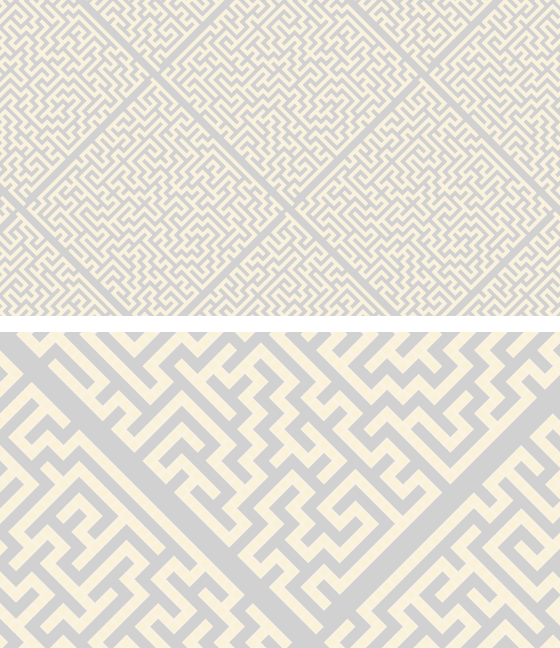
Top, the full canvas; bottom, a detail of the centre.
Write a Shadertoy shader that draws this pattern.

```glsl
// Diamond tiles of a winding cream maze on grey, parted by wide diagonal bands.
// A random depth-first walk over bit-packed cells carves one maze, which is
// repeated on a grid turned by 45 degrees.

#define PERIOD 0.8495               // diamond diagonal, in canvas heights
#define CROSSING vec2(0.491, 0.764) // one crossing of the bands
#define CELLS 25                    // maze cells along a tile side, at most 30
#define BLOCKS (2 * CELLS + 1)      // wall and corridor blocks along a side
#define SEED 37u
#define DOT_SIZE 0.66               // tinted square, in blocks
#define SAMPLES 3
#define GREY vec3(0.82, 0.82, 0.82)
#define CREAM vec3(0.98, 0.95, 0.885)
#define TINT vec3(0.98, 0.95, 0.845)

uint visited[CELLS + 2];               // one bit per cell, with a closed border
uint wayBack[CELLS * CELLS / 16 + 1];  // two bits per cell: side of its parent

uint scramble(uint v) {
    v = (v ^ (v >> 7)) * 40503u;
    v = (v ^ (v >> 9)) * 60493u;
    v ^= v >> 13;
    return v >> 8;
}

// 0 east, 1 north, 2 west, 3 south
ivec2 direction(int side) {
    return (side & 1) == 0 ? ivec2(1 - side, 0) : ivec2(0, 2 - side);
}

void visit(ivec2 c, int parentSide) {
    int i = c.y * CELLS + c.x;
    visited[c.y + 1] |= 1u << (c.x + 1);
    wayBack[i >> 4] |= uint(parentSide) << (2 * (i & 15));
}

int parentSide(ivec2 c) {
    int i = c.y * CELLS + c.x;
    return int(wayBack[i >> 4] >> (2 * (i & 15))) & 3;
}

// One bit for each side with an unvisited neighbour
uint freeSides(ivec2 c) {
    int x = c.x + 1, y = c.y + 1;
    uint row = ~visited[y];
    uint east = (row >> (x + 1)) & 1u, west = (row >> (x - 1)) & 1u;
    uint north = (~visited[y + 1] >> x) & 1u, south = (~visited[y - 1] >> x) & 1u;
    return east | (north << 1) | (west << 2) | (south << 3);
}

// Random depth-first walk, ended once every cell is reached
void carveMaze() {
    for (int i = 0; i < CELLS + 2; i++)
        visited[i] = (i == 0 || i > CELLS) ? ~0u : (1u | (~0u << (CELLS + 1)));
    for (int i = 0; i < CELLS * CELLS / 16 + 1; i++) wayBack[i] = 0u;

    ivec2 cell = ivec2(0);
    visit(cell, 2);
    int left = CELLS * CELLS - 1;
    for (int i = 0; i < 2 * CELLS * CELLS; i++) {
        if (left == 0) break;
        uint open = freeSides(cell);
        if (open == 0u) {
            cell += direction(parentSide(cell));
            continue;
        }
        // Take the first open side from a random start, turning either way
        uint h = scramble(uint(i) * 17u + SEED);
        int start = int(h & 3u);
        uint turned = (open | (open << 4)) >> start;
        bvec4 can = notEqual(uvec4(turned) & uvec4(1, 2, 4, 8), uvec4(0));
        int up = can.x ? 0 : can.y ? 1 : can.z ? 2 : 3;
        int down = can.w ? 3 : can.z ? 2 : can.y ? 1 : 0;
        int side = (start + ((h & 4u) == 0u ? up : down)) & 3;
        cell += direction(side);
        visit(cell, side ^ 2);
        left--;
    }
}

// True where a block of the tile belongs to the corridor
bool isCorridor(ivec2 block) {
    // Entrance and exit at the lower and upper corners
    if (block == ivec2(1, 0) || block == ivec2(BLOCKS - 2, BLOCKS - 1)) return true;

    ivec2 odd = block & 1;
    if (odd.x == odd.y) return odd.x == 1;
    if (min(block.x, block.y) == 0 || max(block.x, block.y) == BLOCKS - 1) return false;

    // A passage joins a cell to its parent
    ivec2 after = block / 2;
    ivec2 before = after - (1 - odd);
    int side = odd.x == 0 ? 0 : 1;
    return parentSide(before) == side || parentSide(after) == side + 2;
}

vec3 pattern(vec2 p) {
    vec2 q = (p - CROSSING) / PERIOD;
    vec2 t = fract(vec2(q.x + q.y, q.y - q.x)) * float(BLOCKS);
    if (!isCorridor(min(ivec2(t), ivec2(BLOCKS - 1)))) return GREY;
    vec2 d = abs(fract(t) - 0.5);
    return max(d.x, d.y) < 0.5 * DOT_SIZE ? TINT : CREAM;
}

void mainImage(out vec4 fragColor, in vec2 fragCoord) {
    carveMaze();
    // Average a small grid of samples to smooth the edges
    vec3 sum = vec3(0.0);
    for (int i = 0; i < SAMPLES * SAMPLES; i++) {
        vec2 offset = (vec2(i % SAMPLES, i / SAMPLES) + 0.5) / float(SAMPLES) - 0.5;
        sum += pattern((fragCoord + offset) / iResolution.y);
    }
    fragColor = vec4(sum / float(SAMPLES * SAMPLES), 1.0);
}
```
